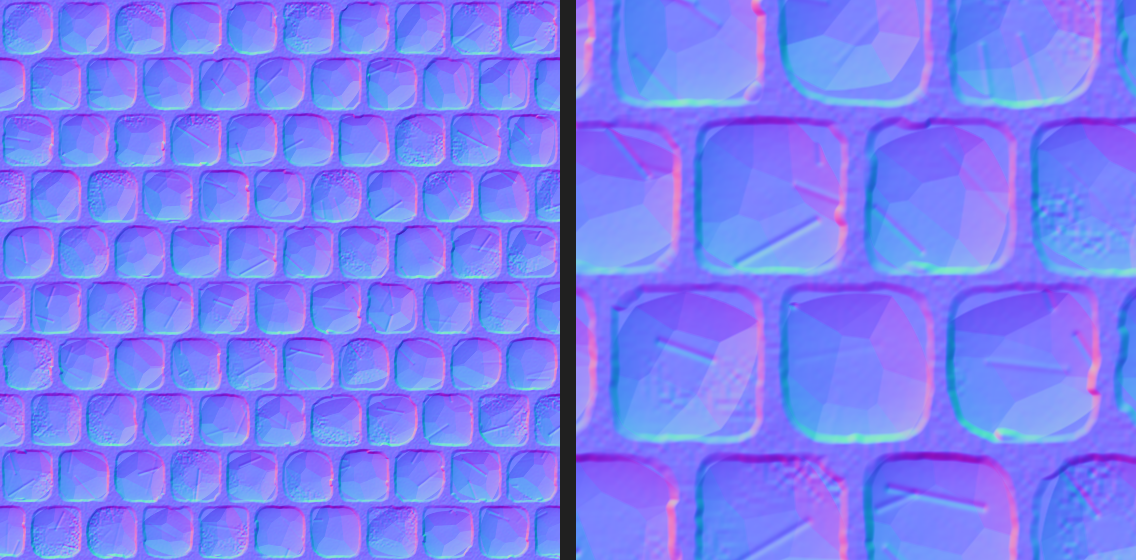
Left, the full canvas; right, a detail of the centre.
Reproduce this texture map procedurally as a WebGL 2 fragment shader.

```glsl
#version 300 es
precision highp float;
// Tangent-space normal map of ten staggered rows of ten rough-cut stones.
// Each stone is a superellipse with a faceted top, creases and worn patches;
// the slope of one wrapping height field is encoded as colour.
uniform vec2 u_resolution;
out vec4 fragColor;

const float COUNT = 10.0; // stones across and rows down

float hash(vec2 p) {
  vec3 a = fract(vec3(p.xyx) * 0.1031);
  a += dot(a, a.yzx + 33.33);
  return fract((a.x + a.y) * a.z);
}

// Value noise with a whole number of lattice cells per stone, so it wraps
float noise(vec2 p, float freq) {
  p *= freq;
  vec2 i = floor(p), f = p - i;
  f = f * f * (3.0 - 2.0 * f);
  float period = COUNT * freq;
  vec2 lo = mod(i, period), hi = mod(i + 1.0, period);
  return mix(mix(hash(lo), hash(vec2(hi.x, lo.y)), f.x),
             mix(hash(vec2(lo.x, hi.y)), hash(hi), f.x), f.y);
}

float segmentDistance(vec2 p, vec2 a, vec2 b) {
  vec2 ab = b - a;
  return length(p - a - ab * clamp(dot(p - a, ab) / dot(ab, ab), 0.0, 1.0));
}

// Signed distance-like outline; every corner has its own roundness
float stoneOutline(vec2 q, vec2 id, vec2 p) {
  vec2 corner = step(0.0, q);
  float power = mix(2.5, 8.0, hash(id * 3.0 + corner + 71.0));
  vec2 k = pow(abs(q) / vec2(0.452, 0.468) + 1e-4, vec2(power));
  float d = (pow(k.x + k.y, 1.0 / power) - 1.0) * 0.45;
  d += 0.018 * (noise(p, 6.0) - 0.5) + 0.012 * (noise(p, 17.0) - 0.5);
  return d + 0.03 * smoothstep(0.76, 0.92, noise(p + 0.37, 4.0));
}

// Flat top cut by sloping planes, with a few raised or sunken creases
float stoneTop(vec2 q, vec2 id) {
  float h = 0.0;
  for (int i = 0; i < 8; i++) {
    vec2 seed = id + 13.0 * float(i);
    float angle = (float(i) + 0.9 * hash(seed + 5.0)) * 0.7854;
    float start = mix(0.1, 0.28, hash(seed + 17.5));
    float slope = mix(0.08, 0.28, hash(seed + 29.2));
    h = min(h, slope * (start - dot(q, vec2(cos(angle), sin(angle)))));
  }
  for (int i = 0; i < 3; i++) {
    vec2 seed = id + 19.0 * float(i) + 211.0;
    vec2 a = vec2(hash(seed), hash(seed + 3.7)) - 0.5;
    float angle = 6.2832 * hash(seed + 8.1);
    vec2 b = a + mix(0.3, 0.7, hash(seed + 6.4)) * vec2(cos(angle), sin(angle));
    float l = segmentDistance(q, a * 0.8, b) / 0.024;
    h += 0.02 * (hash(seed + 11.3) - 0.4) * exp(-l * l);
  }
  float r2 = dot(q, q);
  return h - 0.45 * r2 * r2;
}

float height(vec2 p, out float stone) {
  // Even rows are shifted by half a stone
  vec2 cell = p + vec2(0.5 * (1.0 - mod(floor(p.y), 2.0)), 0.0);
  vec2 id = mod(floor(cell), COUNT);
  vec2 q = fract(cell) - 0.5;
  q += 0.012 * (vec2(hash(id + 41.0), hash(id + 53.0)) - 0.5);

  float d = stoneOutline(q, id, p);
  stone = smoothstep(0.012, -0.045, d);

  // Worn patches carry coarse grain; the rest is only slightly uneven
  float worn = smoothstep(0.5, 0.85, noise(p + 0.6, 2.0))
             * smoothstep(0.3, 0.8, hash(id + 97.0));
  worn *= smoothstep(-0.4, -0.1, d);
  float grain = noise(p, 27.0) - 0.5;
  float top = max(0.096 + stoneTop(q, id), 0.025);
  top += 0.012 * (1.0 - exp(min(d, 0.0) / 0.08));
  top += grain * (0.001 + 0.016 * worn) + 0.008 * noise(p, 4.0);

  float mortar = 0.003 * noise(p, 14.0) + 0.004 * grain + 0.01 * noise(p, 3.0);
  return mix(mortar, top, stone);
}

void main() {
  vec2 p = gl_FragCoord.xy / u_resolution * COUNT;
  float e = max(0.008, 0.5 * COUNT / u_resolution.y);
  float stone, unused;

  // Central differences of the height field
  float right = height(p + vec2(e, 0.0), unused);
  float left = height(p - vec2(e, 0.0), unused);
  float up = height(p + vec2(0.0, e), unused);
  float down = height(p - vec2(0.0, e), unused);
  height(p, stone);
  vec2 slope = vec2(left - right, up - down) / (2.0 * e);

  // Mortar leans slightly; green grows toward the lower side
  slope += mix(vec2(0.0, -0.1), vec2(-0.03, 0.03), stone);
  vec3 normal = normalize(vec3(slope, 1.0));
  fragColor = vec4(normal * 0.5 + 0.5, 1.0);
}
```
